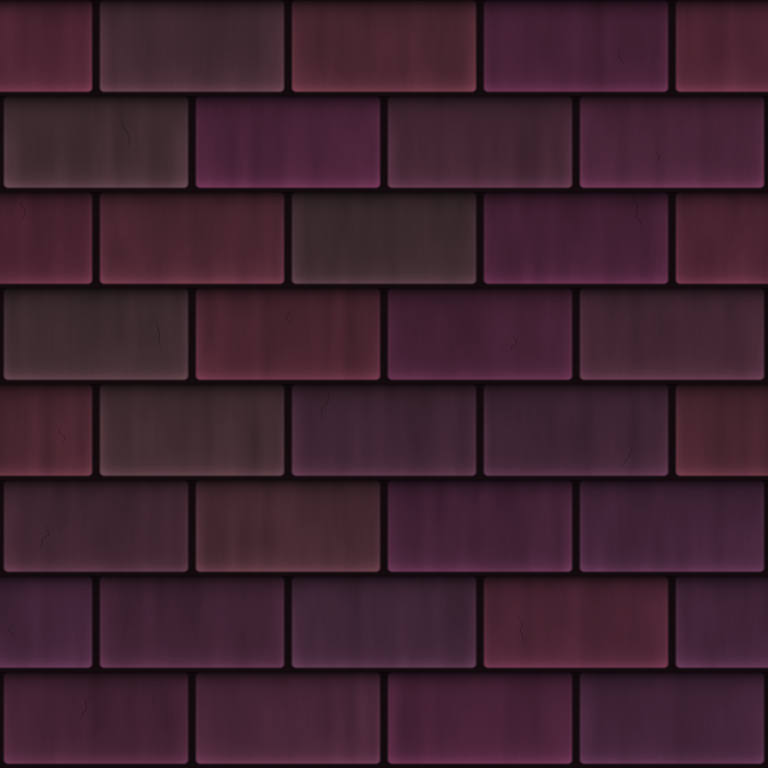
Reproduce this texture procedurally as a Shadertoy shader.

```glsl
// Dark plum roof slates in staggered rows, with glowing lower rims and deep joints.

const vec2  GRID         = vec2(4.0, 8.0);   // tiles across and down
const float JOINT_HALF   = 0.0050;           // half width of the upright joints
const float LOWER_GAP    = 0.0055;           // gap beneath each tile
const float CORNER       = 0.0060;
const float EDGE_SOFT    = 0.0022;
const float RIM_WIDTH    = 0.0075;
const float RIM_LOWER    = 0.52;
const float RIM_SIDE     = 0.30;
const float SHADOW_DEPTH = 0.0100;           // shade cast by the row above
const float SHADOW_DARK  = 0.72;
const float STREAK       = 0.16;
const float CRACK_SHARE  = 0.45;             // share of tiles with a crack
const float CRACK_WIDTH  = 0.0011;

const vec3 JOINT_COLOR = vec3(0.075, 0.040, 0.055);
const vec3 GREY_SLATE  = vec3(0.232, 0.165, 0.178);
const vec3 PLUM_SLATE  = vec3(0.268, 0.130, 0.205);
const vec3 RED_SLATE   = vec3(0.285, 0.140, 0.178);
const vec3 VIOLET_SLATE = vec3(0.238, 0.138, 0.208);
const vec3 RIM_TINT    = vec3(1.02, 0.98, 1.04);

float hash(vec2 p) {
    return fract(sin(dot(p, vec2(127.1, 311.7))) * 43758.545);
}

float noise(vec2 p) {
    vec2 i = floor(p), f = fract(p);
    f = f * f * (3.0 - 2.0 * f);
    return mix(mix(hash(i), hash(i + vec2(1, 0)), f.x),
               mix(hash(i + vec2(0, 1)), hash(i + vec2(1, 1)), f.x), f.y);
}

float roundedBox(vec2 p, vec2 halfSize, float radius) {
    vec2 d = abs(p) - halfSize + radius;
    return length(max(d, 0.0)) + min(max(d.x, d.y), 0.0) - radius;
}

// Each tile blends from grey to plum, with some red or violet ones.
vec3 slateColor(vec2 id) {
    float plum = smoothstep(0.15, 0.75, hash(id + 3.7));
    float kind = hash(id + 17.3);
    vec3 color = mix(GREY_SLATE, PLUM_SLATE, plum);
    color = mix(color, RED_SLATE, 0.8 * smoothstep(0.62, 0.85, kind));
    color = mix(color, VIOLET_SLATE, 0.8 * smoothstep(0.25, 0.08, kind));
    return color * mix(0.95, 1.05, hash(id + 29.1));
}

// Short wandering hairline at a random place on the tile.
float crack(vec2 p, vec2 id, vec2 cell, float pixel) {
    vec2 center = (vec2(hash(id + 41.0), hash(id + 53.0)) - 0.5) * cell * 0.7;
    float reach = mix(0.008, 0.026, hash(id + 61.0));
    vec2 d = p - center;
    float wander = (noise(vec2(p.y * 130.0, hash(id) * 90.0)) - 0.5) * 0.012;
    float slant = (hash(id + 71.0) - 0.5) * d.y;
    float width = max(CRACK_WIDTH, pixel);
    float line = 1.0 - smoothstep(0.0, width, abs(d.x - wander - slant));
    return line * smoothstep(reach, reach * 0.3, abs(d.y))
                * step(hash(id + 83.0), CRACK_SHARE);
}

void mainImage(out vec4 fragColor, in vec2 fragCoord) {
    float pixel = 1.0 / min(iResolution.x, iResolution.y);

    // Staggered grid; columns wrap so that the pattern repeats
    vec2 grid = fragCoord / iResolution.xy * GRID;
    float row = floor(grid.y);
    grid.x += 0.5 * mod(row, 2.0);
    vec2 id = vec2(mod(floor(grid.x), GRID.x), row);
    vec2 cell = 1.0 / GRID;
    vec2 p = (fract(grid) - 0.5) * cell;

    // Tile outline
    vec2 halfSize = 0.5 * cell - vec2(JOINT_HALF, 0.5 * LOWER_GAP);
    vec2 q = p - vec2(0.0, 0.5 * LOWER_GAP);
    float outline = roundedBox(q, halfSize, CORNER);
    float soft = max(EDGE_SOFT, pixel);
    float cover = 1.0 - smoothstep(-soft, soft, outline);

    // Distances inward from the edges
    float side  = max(halfSize.x - abs(q.x), 0.0);
    float lower = max(q.y + halfSize.y, 0.0);
    float upper = max(halfSize.y - q.y, 0.0);

    // Weathered surface: upright streaks, blotches and a hairline
    vec2 seed = id * 13.7;
    float streaks = noise(p * vec2(65.0, 7.0) + seed) - 0.5;
    float blotches = noise(p * vec2(28.0, 24.0) + seed + 50.0) - 0.5;
    float grain = noise(p * vec2(210.0, 40.0) + seed) - 0.5;
    vec3 base = slateColor(id);
    vec3 color = base * (1.0 + STREAK * (streaks + 0.5 * blotches + 0.25 * grain));
    color *= 1.0 - 0.28 * crack(p, id, cell, pixel);

    // Rim light, strongest along the lower edge
    float sideFade = 1.0 - smoothstep(0.25, 1.0, lower / cell.y);
    float rim = RIM_LOWER * exp(-lower / RIM_WIDTH)
              + RIM_SIDE * exp(-side / RIM_WIDTH) * mix(0.35, 1.0, sideFade)
              + 0.14 * exp(-lower / (3.0 * RIM_WIDTH));
    color += base * RIM_TINT * rim;

    // Shadow from the row above
    color *= 1.0 - SHADOW_DARK * exp(-upper / SHADOW_DEPTH);

    vec3 joint = JOINT_COLOR * (1.0 - 0.4 * exp(-upper / SHADOW_DEPTH));
    fragColor = vec4(mix(joint, color, cover), 1.0);
}
```
